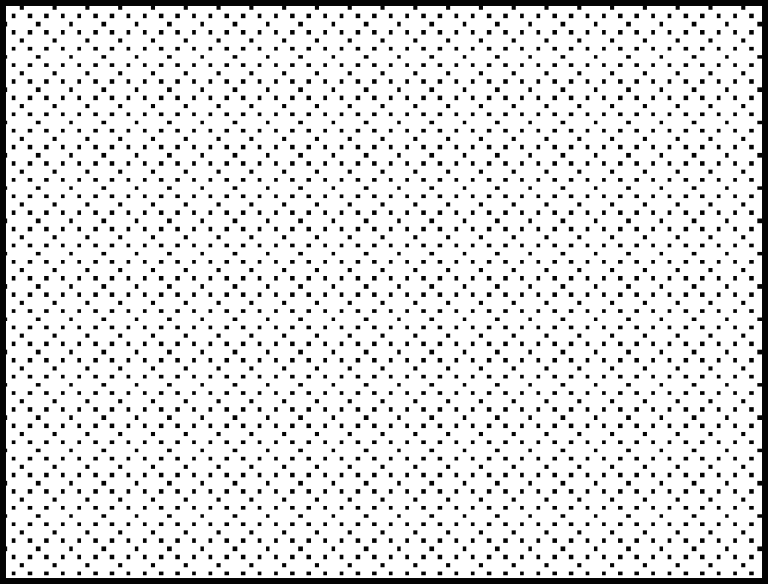
This pattern is drawn by a WebGL 1 fragment shader. Its source:

```glsl
precision highp float;
// A framed halftone of small black squares on white: a full lattice of dots,
// with sparser dots staggered between its rows. Dot width and height swell
// and shrink in a slow wave along each axis, repeating every two tiles.

uniform vec2 u_resolution;

#define PITCHES_HIGH 71.233          // lattice steps over the canvas height
#define FIRST_DOT vec2(0.66, 2.94)   // lattice origin from the upper left, in steps
#define DOT_SIZE 0.50                // mean dot side, in steps
#define DOT_SWELL 0.075              // size change along the wave, in steps
#define SWELL_PERIOD 8.0             // wave length, in steps
#define BORDER 0.73                  // frame thickness, in steps
#define INK vec3(0.01)
#define PAPER vec3(1.0)

const float TAU = 6.2831853;

// Both-odd cells always hold a dot; both-even cells only on staggered diagonals.
float hasDot(vec2 cell) {
  vec2 parity = mod(cell, 2.0);
  float bothOdd = parity.x * parity.y;
  float bothEven = (1.0 - parity.x) * (1.0 - parity.y);
  float onDiagonal = 1.0 - step(0.5, mod(cell.x - cell.y, 4.0));
  return bothOdd + bothEven * onDiagonal;
}

// Dot side per axis; columns and rows start at opposite phases of the wave.
vec2 dotSize(vec2 cell) {
  vec2 wave = cos(TAU * cell / SWELL_PERIOD);
  return DOT_SIZE + DOT_SWELL * wave * vec2(-1.0, 1.0);
}

// Box-filtered coverage of an axis-aligned rectangle.
float rectCoverage(vec2 offset, vec2 size, float pixel) {
  vec2 cover = clamp((0.5 * size - abs(offset)) / pixel + 0.5, 0.0, 1.0);
  return cover.x * cover.y;
}

void main() {
  // Lattice units, measured from the upper left corner
  float pixel = PITCHES_HIGH / u_resolution.y;
  vec2 canvas = u_resolution * pixel;
  vec2 p = gl_FragCoord.xy * pixel;
  p.y = canvas.y - p.y;

  // Dots
  vec2 grid = p - FIRST_DOT;
  vec2 cell = floor(grid + 0.5);
  float ink = hasDot(cell) * rectCoverage(grid - cell, dotSize(cell), pixel);

  // Frame
  float inside = rectCoverage(p - 0.5 * canvas, canvas - 2.0 * BORDER, pixel);
  ink = max(ink, 1.0 - inside);

  gl_FragColor = vec4(mix(PAPER, INK, ink), 1.0);
}
```
